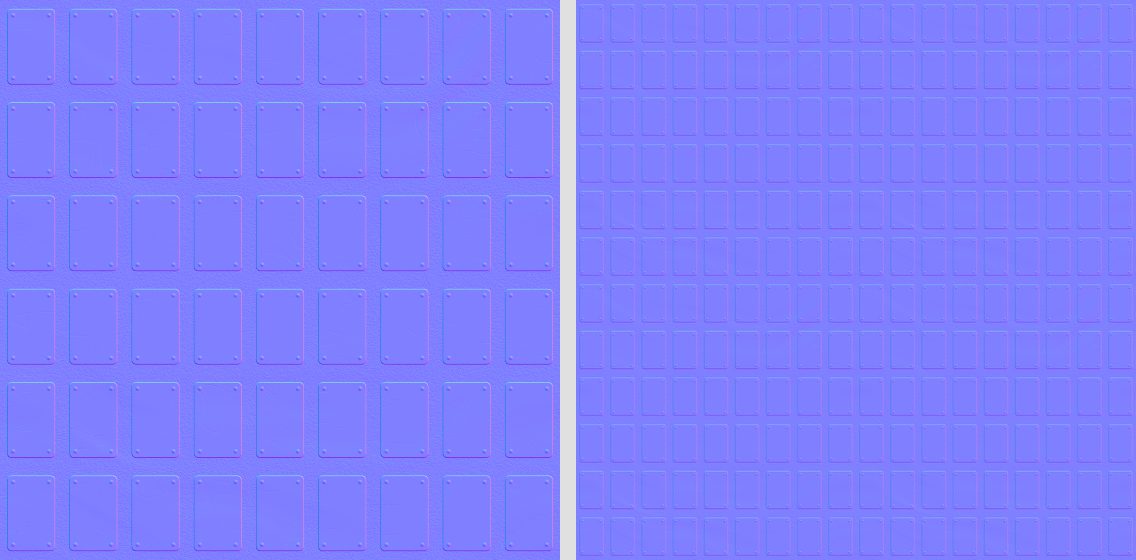
Left: one tile. Right: repeated 2 by 2.
This texture map is drawn by a Shadertoy shader. Its source:

```glsl
// Tangent-space normal map of riveted, bevelled plates on creased leather, 9 by 6 per tile.

const vec2 PLATE_COUNT = vec2(9.0, 6.0);
const vec2 PLATE_HALF = vec2(0.0423, 0.0670);
const vec2 RIVET_OFFSET = vec2(0.0320, 0.0560);
const float CORNER_RADIUS = 0.0075;
const float BEVEL_HALF = 0.0010;
const float BEVEL_HEIGHT = 0.00115;
const float RIVET_RADIUS = 0.0046;
const float RIVET_HEIGHT = 0.0012;
const float SAMPLE_STEP = 0.0006;

vec2 hash22(vec2 p) {
    vec3 q = fract(p.xyx * vec3(0.1031, 0.1030, 0.0973));
    q += dot(q, q.yzx + 33.33);
    return fract((q.xx + q.yz) * q.zy);
}

// Value noise that wraps after a whole number of cells
float wrapNoise(vec2 p, vec2 period, float seed) {
    vec2 cell = floor(p);
    vec2 f = p - cell;
    vec2 s = f * f * f * (f * (f * 6.0 - 15.0) + 10.0);
    float a = hash22(mod(cell, period) + seed).x;
    float b = hash22(mod(cell + vec2(1.0, 0.0), period) + seed).x;
    float c = hash22(mod(cell + vec2(0.0, 1.0), period) + seed).x;
    float d = hash22(mod(cell + 1.0, period) + seed).x;
    return mix(mix(a, b, s.x), mix(c, d, s.x), s.y);
}

// Gap between the two nearest wrapped cell points: zero along the creases
float cellGap(vec2 p, vec2 period) {
    vec2 cell = floor(p);
    vec2 f = p - cell;
    float nearest = 8.0;
    float second = 8.0;
    for (int y = -1; y <= 1; y++) {
        for (int x = -1; x <= 1; x++) {
            vec2 o = vec2(x, y);
            float d = length(o + hash22(mod(cell + o, period)) - f);
            second = min(second, max(nearest, d));
            nearest = min(nearest, d);
        }
    }
    return second - nearest;
}

float roundBox(vec2 p, vec2 halfSize, float radius) {
    vec2 q = abs(p) - halfSize + radius;
    return length(max(q, 0.0)) + min(max(q.x, q.y), 0.0) - radius;
}

// Pebbled leather with fine grain
float leatherHeight(vec2 uv) {
    vec2 cells = vec2(140.0, 165.0);
    vec2 warp = vec2(wrapNoise(uv * 60.0, vec2(60.0), 3.0),
                     wrapNoise(uv * 60.0, vec2(60.0), 91.0));
    float pebbles = smoothstep(0.0, 0.5, cellGap(uv * cells + 1.5 * warp, cells));
    float grain = wrapNoise(uv * 190.0, vec2(190.0), 17.0);
    return 0.00012 * pebbles + 0.00011 * grain;
}

// Slanting folds shared by plates and leather
float foldHeight(vec2 uv) {
    float bend = wrapNoise(uv * 3.0, vec2(3.0), 41.0);
    vec2 broad = vec2(5.0, 15.0);
    vec2 narrow = vec2(9.0, 37.0);
    float folds = wrapNoise(uv * broad + vec2(0.0, 4.0 * bend), broad, 57.0);
    float streaks = wrapNoise(uv * narrow + vec2(0.0, 12.0 * bend), narrow, 73.0);
    return 0.0009 * folds + 0.00017 * streaks;
}

// Sparse hairline creases along the level lines of a noise field
float creaseHeight(vec2 uv, vec2 count, float seed) {
    float bend = wrapNoise(uv * 7.0, vec2(7.0), seed + 5.0);
    float n = wrapNoise(uv * count + 3.0 * bend, count, seed);
    float patches = smoothstep(0.4, 0.75, wrapNoise(uv * 23.0, vec2(23.0), seed + 9.0));
    return -0.00007 * patches * smoothstep(0.04, 0.0, abs(n - 0.5));
}

float surfaceHeight(vec2 uv) {
    vec2 p = (fract(uv * PLATE_COUNT) - 0.5) / PLATE_COUNT;
    float edge = roundBox(p, PLATE_HALF, CORNER_RADIUS);
    float plate = smoothstep(BEVEL_HALF, -BEVEL_HALF, edge);
    float rivet = smoothstep(RIVET_RADIUS, 0.0, length(abs(p) - RIVET_OFFSET));

    float creases = creaseHeight(uv, vec2(13.0, 37.0), 113.0)
                  + creaseHeight(uv, vec2(33.0, 19.0), 151.0);
    float leather = leatherHeight(uv) * mix(1.0, 0.15, plate);
    return BEVEL_HEIGHT * plate + RIVET_HEIGHT * rivet
         + leather + creases * plate + foldHeight(uv);
}

void mainImage(out vec4 fragColor, in vec2 fragCoord) {
    vec2 uv = fragCoord / iResolution.xy;
    vec2 e = vec2(SAMPLE_STEP, 0.0);

    // Central differences give the slope, encoded as a normal
    vec2 slope = vec2(surfaceHeight(uv + e.xy) - surfaceHeight(uv - e.xy),
                      surfaceHeight(uv + e.yx) - surfaceHeight(uv - e.yx)) / (2.0 * SAMPLE_STEP);
    vec3 normal = normalize(vec3(-slope, 1.0));
    fragColor = vec4(normal * 0.5 + 0.5, 1.0);
}
```
